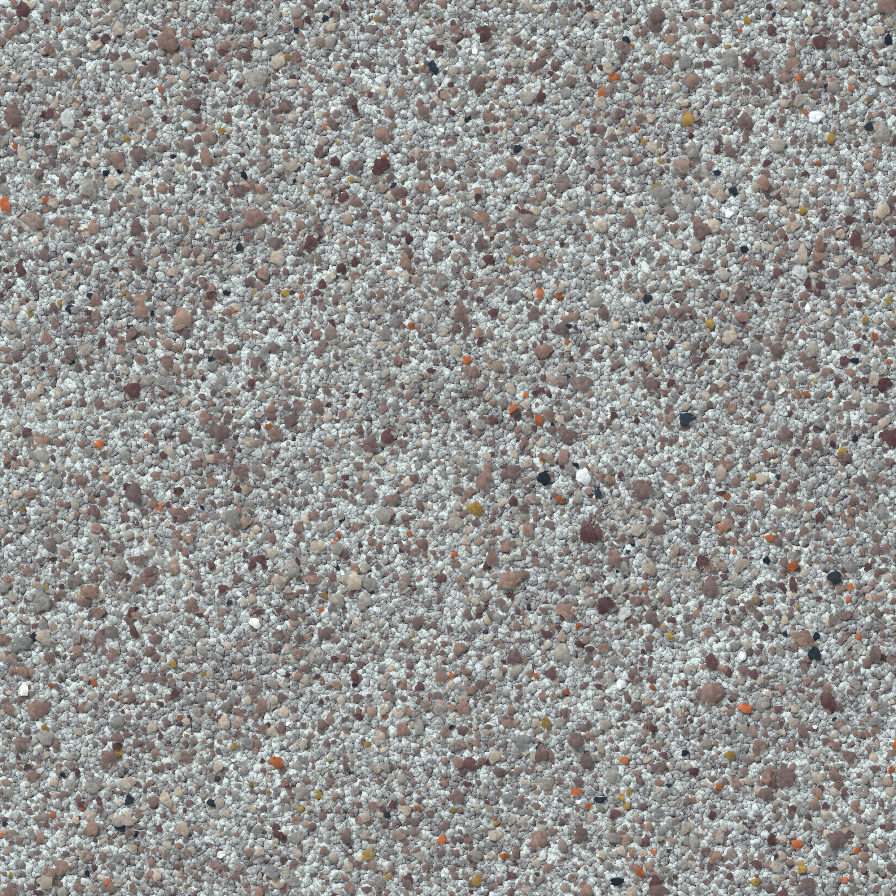
This texture is drawn by a three.js fragment shader. Its source:

```glsl
varying vec2 vUv;

const vec2 LIGHT_DIR = vec2(-0.5, 0.85);
const vec3 CREVICE = vec3(0.34, 0.32, 0.33);
const vec3 CEMENT = vec3(0.81, 0.86, 0.85);
const vec3 MAUVE = vec3(0.49, 0.43, 0.43);
const vec3 BROWN = vec3(0.53, 0.44, 0.40);
const vec3 GREY = vec3(0.58, 0.59, 0.59);
const vec3 TAN = vec3(0.66, 0.62, 0.56);
const vec3 MAROON = vec3(0.38, 0.29, 0.30);
const vec3 SLATE = vec3(0.19, 0.22, 0.26);
const vec3 QUARTZ = vec3(0.86, 0.89, 0.89);
const vec3 OCHRE = vec3(0.60, 0.50, 0.28);
const vec3 RUST = vec3(0.68, 0.40, 0.27);

vec3 hash3(vec2 cell, float seed) {
  vec3 p = fract(vec3(cell.xyx + seed * 17.3) * vec3(0.1031, 0.1030, 0.0973));
  p += dot(p, p.yxz + 33.33);
  return fract((p.xxy + p.yzz) * p.zyx);
}

// Cellular noise: offset from the nearest centre, gap to the border, cell value
vec4 cellular(vec2 p, float seed) {
  vec2 base = floor(p);
  vec4 nearest = vec4(0.0);
  float first = 9.0;
  float second = 9.0;
  for (int y = -1; y <= 1; y++) {
    for (int x = -1; x <= 1; x++) {
      vec2 cell = base + vec2(float(x), float(y));
      vec3 h = hash3(cell, seed);
      vec2 offset = p - cell - h.xy;
      float dist = length(offset);
      if (dist < first) {
        second = first;
        first = dist;
        nearest = vec4(offset, 0.0, h.z);
      } else {
        second = min(second, dist);
      }
    }
  }
  nearest.z = second - first;
  return nearest;
}

vec2 waver(vec2 p, float frequency, float amount) {
  vec2 q = p * frequency;
  return p + amount * (sin(q.yx + 1.7 * sin(q * 0.63)) + 0.5 * sin(q.yx * 2.3 + q));
}

// Lit tone of one size of crumbs, centred near zero
float crumbTone(vec4 crumb, float variety, float relief, float crevice) {
  float gap = 1.0 - smoothstep(0.0, 0.28, crumb.z);
  return variety * (crumb.w - 0.5) + relief * dot(crumb.xy, LIGHT_DIR) - crevice * gap;
}

vec3 pebbleTint(vec3 h) {
  vec3 tint = mix(mix(MAUVE, BROWN, h.y), mix(GREY, TAN, h.y), smoothstep(0.35, 0.65, h.x));
  tint = mix(tint, MAROON, step(0.90, h.z));
  tint = mix(tint, RUST, step(0.955, h.z));
  tint = mix(tint, OCHRE, step(0.967, h.z));
  tint = mix(tint, QUARTZ, step(0.977, h.z));
  return mix(tint, SLATE, step(0.988, h.z));
}

// Knobbly ellipse: 1.0 on the outline
float pebbleRadius(vec2 p, vec2 size, float turn) {
  float c = cos(turn);
  float s = sin(turn);
  vec2 q = vec2(c * p.x + s * p.y, c * p.y - s * p.x) / size;
  float angle = atan(q.y, q.x + 0.00001);
  float knobs = 0.10 * sin(3.0 * angle + turn * 5.0) + 0.07 * sin(5.0 * angle + turn * 9.0);
  return length(q) / (1.0 + knobs);
}

vec3 scatterPebbles(vec3 ground, vec2 uv, float scale, float density, float seed, float grit) {
  vec2 p = uv * scale;
  vec2 base = floor(p);
  float softness = 0.0022 * scale;
  vec3 color = ground;
  for (int y = -1; y <= 1; y++) {
    for (int x = -1; x <= 1; x++) {
      vec2 cell = base + vec2(float(x), float(y));
      vec3 place = hash3(cell, seed);
      vec3 form = hash3(cell, seed + 3.0);
      vec3 kind = hash3(cell, seed + 7.0);
      vec2 offset = p - cell - mix(vec2(0.15), vec2(0.85), place.xy);
      float size = mix(0.28, 0.46, form.x);
      vec2 axes = size * vec2(1.0, mix(0.55, 0.92, form.y));
      float turn = form.z * 6.2832;
      float present = step(place.z, density);
      float radius = pebbleRadius(offset, axes, turn) + 0.22 * grit;
      float shade = pebbleRadius(offset + LIGHT_DIR * 0.13, axes, turn);
      float body = present * (1.0 - smoothstep(1.0 - softness, 1.0 + softness, radius));
      float shadow = present * (1.0 - smoothstep(0.85, 1.25, shade));
      float lit = 1.0 + 0.38 * dot(offset, LIGHT_DIR) + 0.22 * grit;
      vec3 stone = pebbleTint(kind) * lit * mix(0.88, 1.12, kind.y);
      color = mix(color * (1.0 - 0.32 * shadow), stone, body);
    }
  }
  return color;
}

void main() {
  // Crumbled cement
  vec4 clump = cellular(waver(vUv, 210.0, 0.0012) * 92.0, 1.0);
  vec4 crumb = cellular(waver(vUv, 430.0, 0.0006) * 205.0, 2.0);
  float drift = 0.04 * (sin(vUv.x * 19.0 + 2.0 * sin(vUv.y * 13.0)) + sin(vUv.y * 27.0 - vUv.x * 8.0));
  float tone = 0.78 + drift + crumbTone(clump, 0.32, 0.32, 0.30) + crumbTone(crumb, 0.55, 0.38, 0.24);
  vec3 color = mix(CREVICE, CEMENT, clamp(tone, -0.25, 1.15));

  // Pebbles, small to large
  float grit = crumbTone(crumb, 0.9, 0.4, 0.2);
  color = scatterPebbles(color, vUv, 108.0, 0.46, 11.0, grit);
  color = scatterPebbles(color, vUv, 74.0, 0.42, 23.0, grit);
  color = scatterPebbles(color, vUv, 50.0, 0.20, 37.0, grit);
  color = scatterPebbles(color, vUv, 36.0, 0.06, 51.0, grit);

  gl_FragColor = vec4(clamp(color, 0.0, 1.0), 1.0);
}
```
